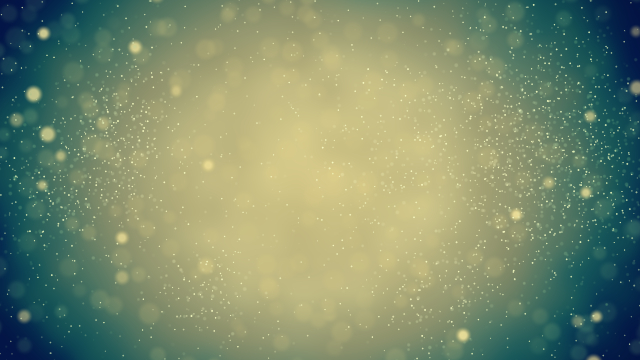
A Shadertoy shader for this background:

```glsl
// Warm golden glow fading to deep teal corners, with drifting dust and soft bokeh lights.

const vec3 CREAM = vec3(0.83, 0.78, 0.53);
const vec3 SAND  = vec3(0.76, 0.73, 0.51);
const vec3 OLIVE = vec3(0.56, 0.58, 0.43);
const vec3 SAGE  = vec3(0.29, 0.45, 0.38);
const vec3 TEAL  = vec3(0.08, 0.33, 0.34);
const vec3 DEEP  = vec3(0.02, 0.20, 0.31);
const vec3 NAVY  = vec3(0.01, 0.08, 0.27);
const vec3 GOLD  = vec3(0.90, 0.83, 0.53);
const vec3 MINT  = vec3(0.45, 0.72, 0.52);
const vec3 SPARK = vec3(0.96, 0.97, 0.75);

vec3 hash3(vec2 cell, float seed) {
    vec3 q = fract(vec3(cell.xyx + seed * 7.31) * vec3(0.1031, 0.1030, 0.0973));
    q += dot(q, q.yxz + 33.33);
    return fract((q.xxy + q.yzz) * q.zyx);
}

float valueNoise(vec2 p, float seed) {
    vec2 i = floor(p), f = fract(p);
    f = f * f * (3.0 - 2.0 * f);
    float low  = mix(hash3(i, seed).x, hash3(i + vec2(1, 0), seed).x, f.x);
    float high = mix(hash3(i + vec2(0, 1), seed).x, hash3(i + vec2(1, 1), seed).x, f.x);
    return mix(low, high, f.y);
}

vec2 rotate(vec2 p, float angle) {
    float c = cos(angle), s = sin(angle);
    return vec2(c * p.x - s * p.y, s * p.x + c * p.y);
}

// Elliptical distance from the centre of the glow
float glowRadius(vec2 uv) {
    return length((uv - vec2(0.495, 0.50)) / vec2(0.5, 0.74));
}

vec3 glowColor(float r) {
    vec3 c = mix(CREAM, SAND, smoothstep(0.0, 0.40, r));
    c = mix(c, OLIVE, smoothstep(0.36, 0.67, r));
    c = mix(c, SAGE, smoothstep(0.60, 0.84, r));
    c = mix(c, TEAL, smoothstep(0.78, 0.97, r));
    c = mix(c, DEEP, smoothstep(0.92, 1.08, r));
    return mix(c, NAVY, smoothstep(1.00, 1.17, r));
}

float blob(vec2 uv, vec2 center, vec2 size) {
    vec2 d = (uv - center) / size;
    return exp(-dot(d, d));
}

// Dust gathers in two side clouds with small drifts between them
float dustDensity(vec2 uv) {
    float left  = blob(uv, vec2(0.19, 0.64), vec2(0.06, 0.17))
                + 0.8 * blob(uv, vec2(0.10, 0.48), vec2(0.09, 0.15));
    float right = blob(uv, vec2(0.82, 0.62), vec2(0.10, 0.26))
                + 0.9 * blob(uv, vec2(0.93, 0.52), vec2(0.10, 0.20));
    float drift = 0.6 * blob(uv, vec2(0.32, 0.18), vec2(0.06, 0.12))
                + 0.4 * blob(uv, vec2(0.62, 0.58), vec2(0.08, 0.18))
                + 0.4 * blob(uv, vec2(0.69, 0.20), vec2(0.08, 0.16));
    return clamp(left + right + drift, 0.0, 1.0);
}

// One disc per cell, shown where its random rank is below the density
float discLayer(vec2 p, float cell, float radius, float blur, float density, float seed) {
    vec2 g = rotate(p, seed * 1.7) / cell + seed * 13.0;
    vec3 rnd = hash3(floor(g), seed);
    float edge = max(blur, 0.6 / iResolution.y);
    float margin = min((radius * 1.2 + edge) / cell, 0.45);
    vec2 center = mix(vec2(margin), vec2(1.0 - margin), rnd.xy);
    float size = radius * mix(0.65, 1.2, fract(rnd.z * 17.0));
    float disc = 1.0 - smoothstep(size - edge, size + edge, length(fract(g) - center) * cell);
    float shown = smoothstep(rnd.z - 0.02, rnd.z + 0.03, density);
    return disc * shown * mix(0.45, 1.0, fract(rnd.z * 41.0));
}

void mainImage(out vec4 fragColor, in vec2 fragCoord) {
    vec2 uv = fragCoord / iResolution.xy;
    vec2 p = fragCoord / iResolution.y;
    float r = glowRadius(uv);
    float outer = smoothstep(0.35, 0.9, r);
    float density = dustDensity(uv);

    // Glow with cloudy unevenness
    float cloud = valueNoise(p * 5.0, 1.0) * 0.55 + valueNoise(p * 12.0, 2.0) * 0.45 - 0.5;
    vec3 color = glowColor(r + 0.13 * cloud * outer);
    color *= 1.0 + 0.13 * cloud;

    // Wide, faint bokeh
    vec3 haze = mix(GOLD, MINT, smoothstep(0.75, 1.05, r));
    for (int i = 0; i < 4; i++) {
        float seed = 3.0 + float(i);
        float wide = discLayer(p, 0.12, 0.024, 0.009, 0.42, seed);
        color = mix(color, haze, 0.20 * wide);
    }

    // Bright golden bokeh with hot cores, mostly around the rim
    for (int i = 0; i < 3; i++) {
        float seed = 8.0 + float(i);
        float lights = discLayer(p, 0.17, 0.019, 0.009, 0.05 + 0.17 * outer, seed);
        color = mix(color, GOLD, 0.85 * lights);
        color += 0.10 * lights * lights * lights;
    }

    // Blurred dust, then crisp sparks
    vec3 dust = mix(SPARK, MINT, smoothstep(0.55, 0.98, r));
    for (int i = 0; i < 5; i++) {
        float seed = 12.0 + float(i);
        float soft = discLayer(p, 0.032, 0.0042, 0.0025, 0.02 + 0.42 * density, seed);
        float fine = discLayer(p, 0.025, 0.0022, 0.0012, 0.055 + 0.36 * density, seed + 6.0);
        color = mix(color, dust, 0.32 * soft);
        color = mix(color, mix(SPARK, dust, 0.25), fine);
    }

    fragColor = vec4(color, 1.0);
}
```
